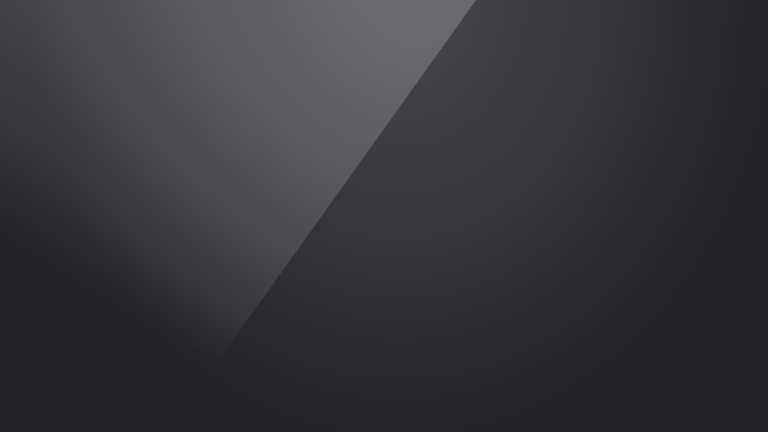
Write a Shadertoy shader that draws this background.

```glsl
// Dark charcoal panel with a soft top glow and a diagonal glass reflection.

#define SHADOW_COLOR  vec3(0.136, 0.139, 0.152)
#define GLOW_COLOR    vec3(0.270, 0.273, 0.291)
#define SHEEN_COLOR   vec3(0.99, 0.99, 1.0)
#define GLOW_CENTER   vec2(0.926, 1.0)
#define GLOW_RADII    vec2(0.856, 1.0)
#define GLOW_FALLOFF  1.3
#define EDGE_TOP      vec2(1.102, 1.0)
#define EDGE_BOTTOM   vec2(0.498, 0.155)
#define FADE_SLOPE    0.63
#define FADE_LENGTH   0.58
#define SHEEN_OPACITY 0.24

// Elliptical glow, brightest at its center
float topGlow(vec2 p) {
    float d = length((p - GLOW_CENTER) / GLOW_RADII);
    return 1.0 - pow(min(d, 1.0), GLOW_FALLOFF);
}

// Signed distance to the reflection edge, positive on its left
float edgeDistance(vec2 p) {
    vec2 along = normalize(EDGE_TOP - EDGE_BOTTOM);
    return dot(p - EDGE_TOP, vec2(-along.y, along.x));
}

// Reflection strength, fading out toward the lower left
float sheenFade(vec2 p) {
    vec2 q = p - EDGE_BOTTOM;
    float rise = max(q.y + FADE_SLOPE * q.x, 0.0);
    return 1.0 - exp(-rise / FADE_LENGTH);
}

void mainImage(out vec4 fragColor, in vec2 fragCoord) {
    // Canvas heights, with the origin at the lower left
    vec2 p = fragCoord / iResolution.y;
    float pixel = 1.0 / iResolution.y;

    // Background glow
    vec3 color = mix(SHADOW_COLOR, GLOW_COLOR, topGlow(p));

    // Diagonal reflection with a smooth edge
    float mask = smoothstep(-0.7 * pixel, 0.7 * pixel, edgeDistance(p));
    color = mix(color, SHEEN_COLOR, SHEEN_OPACITY * mask * sheenFade(p));

    fragColor = vec4(color, 1.0);
}
```
